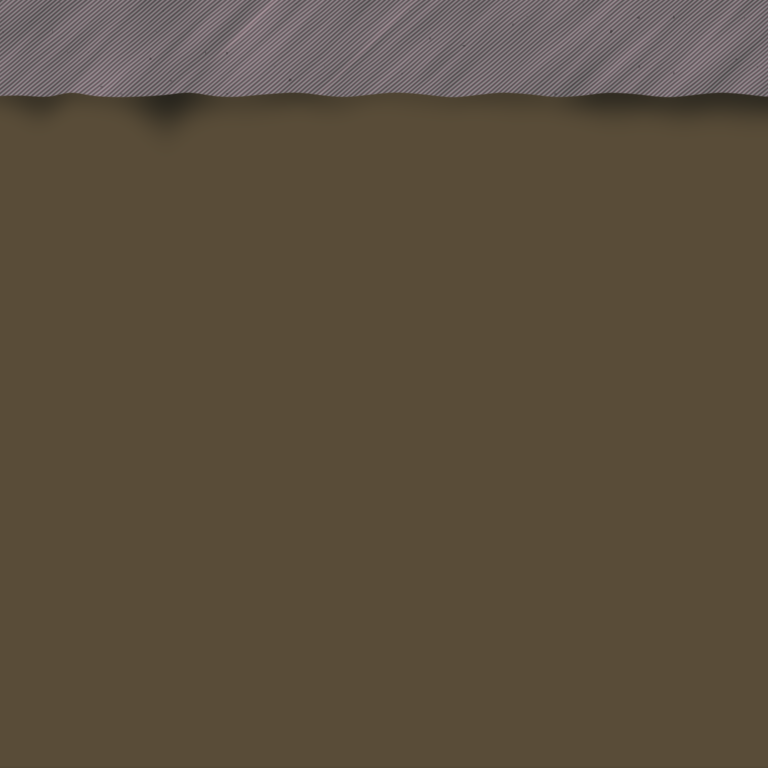
Write a Shadertoy shader that draws this background.

```glsl
// Finely striped woven band with a wavy lower edge, casting soft shadows on plain brown.

const float TAU = 6.2831853;

vec2 randomGradient(vec2 cell) {
    vec3 h = fract(cell.xyx * vec3(0.1031, 0.1030, 0.0973));
    h += dot(h, h.yzx + 33.33);
    float angle = TAU * fract((h.x + h.y) * h.z);
    return vec2(cos(angle), sin(angle));
}

float gradientNoise(vec2 p) {
    vec2 i = floor(p), f = fract(p);
    vec2 u = f * f * f * (f * (f * 6.0 - 15.0) + 10.0);
    vec2 e = vec2(0.0, 1.0);
    float low = mix(dot(randomGradient(i), f),
                    dot(randomGradient(i + e.yx), f - e.yx), u.x);
    float high = mix(dot(randomGradient(i + e.xy), f - e.xy),
                     dot(randomGradient(i + e.yy), f - e.yy), u.x);
    return mix(low, high, u.y);
}

float bump(float x, float center, float width) {
    float t = (x - center) / width;
    return exp(-t * t);
}

// Height of the band's wavy lower edge
float edgeHeight(float x) {
    float wobble = 0.3 * sin(36.0 * (x - 0.09)) * exp(-5.0 * x);
    float wave = cos(TAU * (7.11 * x - 0.185 + wobble));
    return 0.8765 - 0.0027 * wave + 0.0006 * gradientNoise(vec2(x * 28.0, 3.0));
}

// How strongly the band shades the ground below it
float shadowStrength(float x) {
    float s = 0.22 + 0.42 * bump(x, 0.05, 0.045) + 0.78 * bump(x, 0.222, 0.05)
            + 0.28 * bump(x, 0.38, 0.06) + 0.16 * bump(x, 0.66, 0.06);
    s += 0.62 * smoothstep(0.71, 0.79, x) * (1.0 - 0.2 * bump(x, 0.865, 0.03));
    return clamp(s, 0.0, 1.0);
}

vec3 groundColor(vec2 uv, float depth) {
    float s = shadowStrength(uv.x);
    float reach = 0.016 + 0.014 * s + 0.010 * bump(uv.x, 0.222, 0.04);
    reach += 0.006 * gradientNoise(uv * vec2(14.0, 5.0));
    float shade = s * bump(max(depth, 0.0), 0.0, reach);
    vec3 color = mix(vec3(0.35, 0.30, 0.22), vec3(0.15, 0.14, 0.11), 0.95 * shade);
    return color * (1.0 - 0.06 * smoothstep(0.004, 0.0, uv.y));
}

vec3 clothColor(vec2 uv, float pixel) {
    // Coordinates along and across the diagonal grain
    vec2 grain = vec2(uv.x + uv.y, uv.x - uv.y) * 0.7071;
    float streaks = gradientNoise(grain * vec2(5.0, 45.0))
                  + 0.6 * gradientNoise(grain * vec2(9.0, 120.0) + 17.0);
    vec3 color = vec3(0.455, 0.42, 0.435) + vec3(0.075, 0.055, 0.065) * streaks;

    // Two pale creases
    float crease = bump(grain.y, -0.454, 0.003) * smoothstep(0.90, 0.95, uv.y)
                 + 0.7 * bump(grain.y, -0.326, 0.003);
    color += vec3(0.10, 0.07, 0.08) * crease;

    // Thin threads, with red shifted slightly, faded where too fine to resolve
    float across = dot(uv, vec2(-0.643, 0.766));
    float phase = 240.0 * across + 0.35 * gradientNoise(uv * 18.0);
    float visible = 1.0 - smoothstep(0.5, 0.7, 240.0 * pixel);
    vec3 threads = cos(TAU * (phase + vec3(0.05, 0.0, 0.02)));
    color += 0.095 * visible * threads;

    // Sparse dark flecks
    float fleck = smoothstep(0.48, 0.65, gradientNoise(uv * 110.0 + 5.0));
    return color * (1.0 - 0.25 * fleck);
}

void mainImage(out vec4 fragColor, in vec2 fragCoord) {
    vec2 uv = fragCoord / iResolution.xy;
    float pixel = 1.0 / iResolution.y;
    float depth = edgeHeight(uv.x) - uv.y;
    float cover = smoothstep(pixel, -pixel, depth);
    vec3 color = mix(groundColor(uv, depth), clothColor(uv, pixel), cover);
    fragColor = vec4(clamp(color, 0.0, 1.0), 1.0);
}
```
